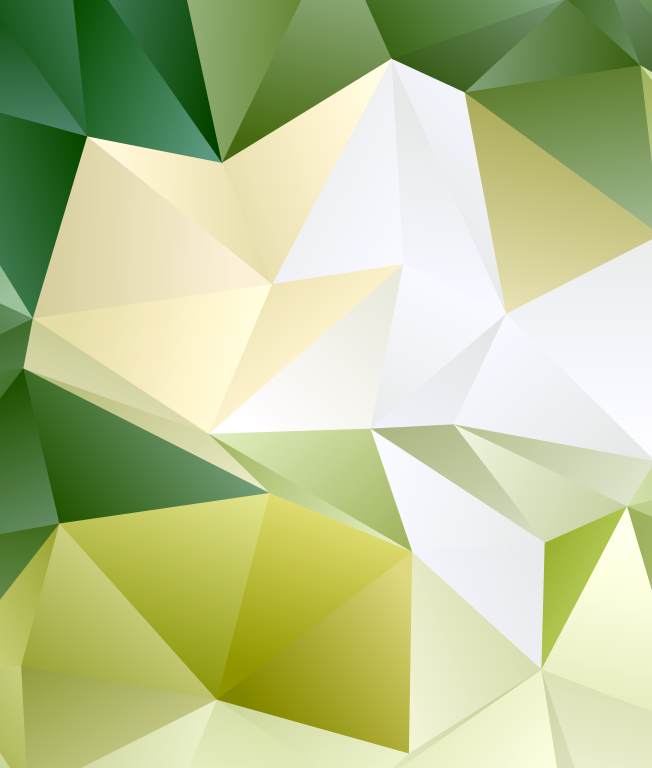
Write a Shadertoy shader that draws this background.

```glsl
// Low-poly mosaic of softly shaded facets: forest greens around cream and white light.

const float ROWS = 5.3;            // lattice cells over the canvas height
const float JITTER = 0.82;         // vertex scatter, below 1 keeps cells separate
const float TINT_SCATTER = 0.035;  // how far a facet may pick its tint from its centre
const float SHADE = 0.22;          // brightness spread between facets
const vec3 SLOPE = vec3(0.20, 0.18, 0.30);  // tint change across one facet

const vec3 SAGE   = vec3(0.72, 0.78, 0.53);
const vec3 FOREST = vec3(0.15, 0.39, 0.19);
const vec3 MOSS   = vec3(0.33, 0.48, 0.24);
const vec3 FERN   = vec3(0.49, 0.61, 0.34);
const vec3 LEAF   = vec3(0.29, 0.48, 0.22);
const vec3 MIST   = vec3(0.77, 0.83, 0.79);
const vec3 KHAKI  = vec3(0.80, 0.79, 0.53);
const vec3 CREAM  = vec3(0.95, 0.91, 0.75);
const vec3 WHITE  = vec3(0.94, 0.945, 0.96);
const vec3 OLIVE  = vec3(0.69, 0.69, 0.23);
const vec3 MEADOW = vec3(0.72, 0.75, 0.38);
const vec3 LIME   = vec3(0.66, 0.76, 0.22);
const vec3 IVORY  = vec3(0.93, 0.94, 0.80);
const vec3 YELLOW = vec3(0.96, 0.89, 0.38);

vec2 hash2(vec2 p) {
    vec3 q = fract(p.xyx * vec3(0.1031, 0.1030, 0.0973));
    q += dot(q, q.yzx + 33.33);
    return fract((q.xx + q.yz) * q.zy);
}

vec2 latticeVertex(vec2 id) {
    return id + 0.5 + JITTER * (hash2(id + 41.0) - 0.5);
}

float cross2(vec2 a, vec2 b) { return a.x * b.y - a.y * b.x; }

// Signed distance to the line a-b, positive on its left
float side(vec2 p, vec2 a, vec2 b) {
    return cross2(b - a, p - a) / length(b - a);
}

// Blend an elliptical colour region over the tint
void region(inout vec3 tint, vec2 uv, vec2 centre, vec2 radius, vec3 colour) {
    float mask = 1.0 - smoothstep(0.85, 1.2, length((uv - centre) / radius));
    tint = mix(tint, colour, mask);
}

vec3 colourField(vec2 uv) {
    vec3 c = SAGE;
    // Dark rim along the top and left
    region(c, uv, vec2(0.65, 1.05), vec2(0.52, 0.26), MOSS);
    region(c, uv, vec2(0.03, 1.00), vec2(0.36, 0.27), FOREST);
    region(c, uv, vec2(0.40, 0.91), vec2(0.13, 0.10), FERN);
    region(c, uv, vec2(0.92, 0.84), vec2(0.22, 0.09), FERN);
    region(c, uv, vec2(0.00, 0.48), vec2(0.13, 0.26), LEAF);
    region(c, uv, vec2(0.17, 0.33), vec2(0.17, 0.09), LEAF);
    // Light heart
    region(c, uv, vec2(0.09, 0.68), vec2(0.12, 0.11), MIST);
    region(c, uv, vec2(0.86, 0.71), vec2(0.18, 0.11), KHAKI);
    region(c, uv, vec2(0.36, 0.63), vec2(0.28, 0.21), CREAM);
    region(c, uv, vec2(0.80, 0.53), vec2(0.29, 0.09), WHITE);
    region(c, uv, vec2(0.61, 0.76), vec2(0.12, 0.08), WHITE);
    region(c, uv, vec2(0.77, 0.31), vec2(0.10, 0.12), WHITE);
    region(c, uv, vec2(0.77, 0.63), vec2(0.07, 0.05), YELLOW);
    // Olive and pale ground
    region(c, uv, vec2(0.42, 0.20), vec2(0.20, 0.08), OLIVE);
    region(c, uv, vec2(0.12, 0.15), vec2(0.19, 0.12), MEADOW);
    region(c, uv, vec2(0.97, 0.27), vec2(0.09, 0.10), LIME);
    region(c, uv, vec2(0.45, 0.02), vec2(0.38, 0.08), mix(SAGE, IVORY, 0.65));
    region(c, uv, vec2(0.88, 0.10), vec2(0.22, 0.12), IVORY);
    return c;
}

// Tint from the facet centre, with its own brightness and linear slope
vec3 facetColour(vec2 p, vec2 centre, vec2 seed, vec2 extent) {
    vec2 rnd = hash2(seed);
    vec2 pick = hash2(seed + 7.7) - 0.5;
    vec3 tint = colourField(centre / extent + 2.0 * TINT_SCATTER * pick);
    float room = 1.15 - tint.b;
    float angle = 6.2832 * rnd.x;
    float ramp = dot(p - centre, vec2(cos(angle), sin(angle)));
    tint *= 1.0 + SHADE * room * (rnd.y - 0.5);
    return tint + SLOPE * room * clamp(1.4 * ramp, -1.0, 1.0);
}

// Add one triangle, weighted by its smoothed coverage
void addFacet(inout vec4 sum, vec2 p, vec2 a, vec2 b, vec2 c,
              vec2 seed, vec2 extent, float pixel) {
    float inside = min(side(p, a, b), min(side(p, b, c), side(p, c, a)));
    float cover = clamp(inside / pixel + 0.5, 0.0, 1.0);
    if (cover > 0.0)
        sum += cover * vec4(facetColour(p, (a + b + c) / 3.0, seed, extent), 1.0);
}

void mainImage(out vec4 fragColor, in vec2 fragCoord) {
    float pixel = ROWS / iResolution.y;
    vec2 p = fragCoord * pixel;
    vec2 extent = iResolution.xy * pixel;
    vec2 cell = floor(p - 0.5);
    vec4 sum = vec4(0.0);

    for (int j = -1; j <= 1; j++)
    for (int i = -1; i <= 1; i++) {
        vec2 id = cell + vec2(i, j);
        vec2 a = latticeVertex(id), b = latticeVertex(id + vec2(1, 0));
        vec2 c = latticeVertex(id + 1.0), d = latticeVertex(id + vec2(0, 1));
        // Split along a diagonal that lies inside the quad
        bool okAC = min(cross2(b - a, c - a), cross2(c - a, d - a)) > 0.02;
        bool okBD = min(cross2(c - b, d - b), cross2(d - b, a - b)) > 0.02;
        if (!okAC || (okBD && hash2(id + 3.0).x < 0.5)) {
            vec2 first = a;
            a = b; b = c; c = d; d = first;
        }
        addFacet(sum, p, a, b, c, id + 11.0, extent, pixel);
        addFacet(sum, p, a, c, d, id + 73.0, extent, pixel);
    }
    fragColor = vec4(clamp(sum.rgb / max(sum.a, 0.001), 0.0, 1.0), 1.0);
}
```
